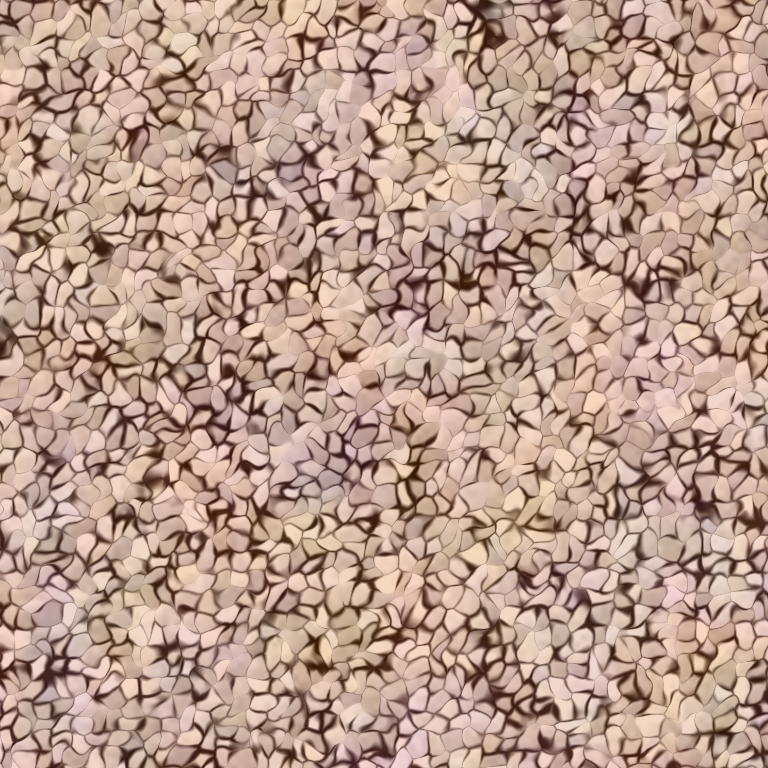
Reproduce this texture procedurally as a WebGL 2 fragment shader.

```glsl
#version 300 es
precision highp float;

uniform vec2 u_resolution;
out vec4 fragColor;

float hash(vec2 p) {
    return fract(sin(dot(p, vec2(127.1, 311.7))) * 43758.545);
}

vec2 hash2(vec2 p) {
    return vec2(hash(p), hash(p + 57.3));
}

float noise(vec2 p) {
    vec2 cell = floor(p);
    vec2 f = fract(p);
    f = f * f * (3.0 - 2.0 * f);
    float low = mix(hash(cell), hash(cell + vec2(1, 0)), f.x);
    float high = mix(hash(cell + vec2(0, 1)), hash(cell + vec2(1, 1)), f.x);
    return mix(low, high, f.y);
}

// Stretched, tilted cells: x = gap distance, y = grain shade, z = grain tint
vec3 grains(vec2 p) {
    vec2 home = floor(p);
    float nearest = 9.0;
    float second = 9.0;
    vec3 blend = vec3(0.0);
    for (int y = -2; y <= 2; y++) {
        for (int x = -2; x <= 2; x++) {
            vec2 id = home + vec2(x, y);
            vec2 offset = p - id - 0.1 - 0.8 * hash2(id);
            vec2 traits = hash2(id + 19.7);
            float angle = 0.9 + 2.2 * (traits.x - 0.5);
            vec2 axis = vec2(cos(angle), sin(angle));
            vec2 local = vec2(dot(offset, axis), dot(offset, vec2(-axis.y, axis.x)));
            float d = length(local * vec2(0.76, 1.28));
            second = min(second, max(nearest, d));
            nearest = min(nearest, d);

            // Lit from the upper left, blended softly across touching grains
            float shade = 0.80 + 0.28 * traits.y + 0.12 * dot(offset, vec2(-0.6, 0.8));
            blend += exp(-16.0 * d) * vec3(shade, hash(id + 83.1), 1.0);
        }
    }
    return vec3(second - nearest, blend.xy / blend.z);
}

void main() {
    vec2 uv = gl_FragCoord.xy / u_resolution.y;
    vec2 p = uv * 43.0;

    // Bend the outlines
    vec2 bend = vec2(noise(p * 1.1 + 4.0), noise(p * 1.1 + 31.0)) - 0.5;
    vec3 grain = grains(p + 0.6 * bend);

    // Crevices open into dark pits in places and close up in others
    float closeness = noise(p * 1.25 + 71.0) - 0.5 + 0.25 * (noise(p * 0.3) - 0.5);
    float light = smoothstep(-0.15, 0.30, grain.x + 0.5 * closeness);
    light *= grain.y;
    light += 0.12 * (noise(p * 2.6 + 11.0) - 0.5);
    light += 0.08 * (noise(uv * 7.0 + 5.0) - 0.5);

    vec3 color = mix(vec3(0.24, 0.12, 0.08), vec3(0.90, 0.79, 0.73), clamp(light, -0.05, 1.08));

    // Drifts of ochre and mauve, with a slight pink or green tinge
    float warmth = noise(uv * 13.0 + 3.0) - 0.5 + 0.6 * (grain.z - 0.5);
    float tinge = noise(uv * 17.0 + 47.0) - 0.5;
    color += warmth * vec3(0.025, 0.008, -0.07);
    color += tinge * vec3(0.035, -0.025, 0.01);

    fragColor = vec4(clamp(color, 0.0, 1.0), 1.0);
}
```
